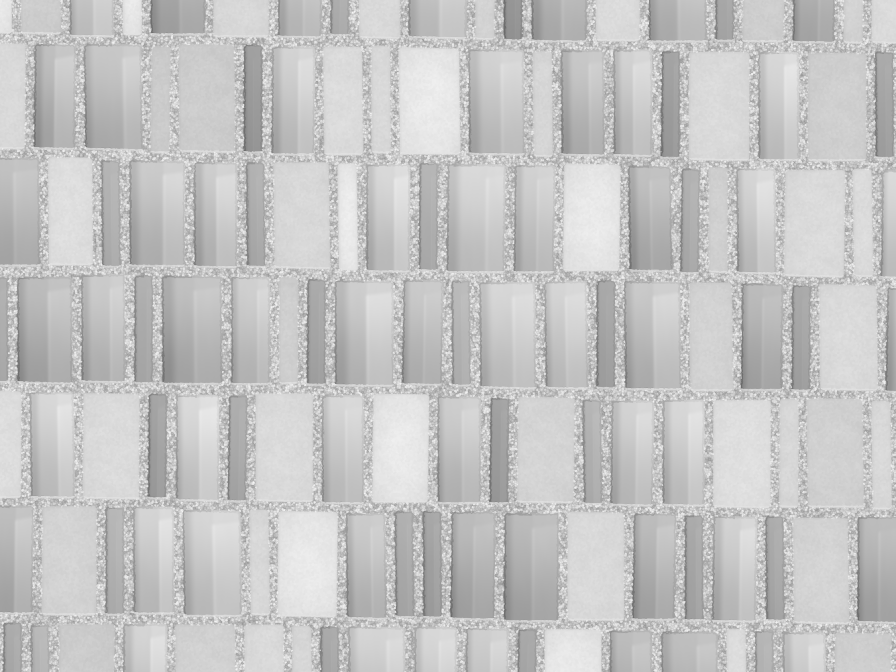
Write a Shadertoy shader that draws this texture.

```glsl
// Rows of upright grey mosaic tiles, some clear glass and some frosted, set in gritty grout.
// Each row is cut into groups of three widths in hashed order; rounded box distances
// shape the tiles, cellular noise makes the grit and layered sines the cloudy frosting.

// Lengths are in canvas heights
const float ROW_HEIGHT   = 0.1726;
const float ROW_OFFSET   = 0.080;
const float ROW_SLOPE    = 0.012;
const vec3  TILE_PITCH   = vec3(0.0985, 0.0755, 0.0415); // wide, medium, narrow
const float PITCH_JITTER = 0.010;
const float GROUT_HALF   = 0.0068;
const float CORNER       = 0.005;
const float TILE_TILT    = 0.035;
const float GRAIN_SCALE  = 330.0;
const float NARROW_LIMIT = 0.05;
const float FROSTED_WIDE = 0.45;
const float FROSTED_SLIM = 0.24;
const float BRIGHT_SHARE = 0.16;

const float GROUT_TONE   = 0.772;
const float GRAIN_DEPTH  = 0.27;
const float FROST_TONE   = 0.830;
const float GLASS_TOP    = 0.795;
const float GLASS_BOTTOM = 0.675;
const float NARROW_TONE  = 0.645;
const float RIM_TONE     = 0.89;
const float SHADOW       = 0.11;

float hash(vec2 p) {
    vec3 q = fract(p.xyx * vec3(0.1031, 0.1030, 0.0973));
    q += dot(q, q.yzx + 33.33);
    return fract((q.x + q.y) * q.z);
}

// Distance to the nearest grain, and grain values blended by closeness
vec2 cellular(vec2 p) {
    vec2 cell = floor(p);
    float nearest = 9.0, total = 0.0, weights = 0.0;
    for (int j = -1; j <= 1; j++)
    for (int i = -1; i <= 1; i++) {
        vec2 c = cell + vec2(i, j);
        vec2 site = c + vec2(hash(c), hash(c + 71.3));
        float d = length(p - site);
        float w = exp(-6.0 * d * d);
        nearest = min(nearest, d);
        total += w * hash(c + 19.7);
        weights += w;
    }
    return vec2(nearest, total / weights);
}

float clouds(vec2 p) {
    float sum = 0.0, amp = 0.5;
    for (int i = 0; i < 4; i++) {
        sum += amp * sin(p.x + 1.7 * sin(p.y)) * sin(p.y + 1.3 * sin(p.x * 0.7));
        p = mat2(1.5, 1.2, -1.2, 1.5) * p + 2.3;
        amp *= 0.6;
    }
    return sum;
}

float roundedBox(vec2 p, vec2 halfSize, float r) {
    vec2 d = abs(p) - halfSize + r;
    return length(max(d, 0.0)) + min(max(d.x, d.y), 0.0) - r;
}

// Pale, cloudy surface, with a few tiles much brighter
float frostedTone(vec2 q, vec2 uv, float seed, float grain) {
    float bright = step(seed, BRIGHT_SHARE);
    float tone = FROST_TONE + 0.09 * (seed - 0.5) + 0.13 * bright;
    tone += 0.014 * clouds(uv * 60.0 + seed * 40.0) + 0.025 * (grain - 0.5);
    return tone - 0.02 * dot(q, q) * (0.5 + bright);
}

// Vertical fade, a dark band on the left and a pale facet with a lit crease
float glassTone(vec2 q, vec2 uv, float seed, float narrow, float blur) {
    float tone = mix(GLASS_BOTTOM, GLASS_TOP, smoothstep(-1.0, 1.0, q.y));
    tone = mix(tone, NARROW_TONE + 0.03 * q.y, narrow) + 0.12 * (seed - 0.5);
    float band = mix(-0.85, -0.65, fract(seed * 5.1));
    tone -= 0.08 * (1.0 - smoothstep(band - 0.1, band + 0.25, q.x)) * (1.0 - 0.5 * narrow);
    float split = mix(0.0, 0.4, fract(seed * 7.3));
    float facet = smoothstep(split - blur, split + blur, q.x);
    float below = 1.0 - smoothstep(-0.05, 0.05, q.y - 0.72 - 0.08 * q.x);
    float wide = 1.0 - 0.6 * narrow;
    tone += facet * mix(0.4, 1.0, below) * mix(0.02, 0.075, fract(seed * 13.7)) * wide;
    float crease = exp(-pow((q.x - split) / 0.07, 2.0));
    tone += 0.03 * crease * below * wide;
    return tone + 0.008 * clouds(uv * vec2(60.0, 18.0));
}

void mainImage(out vec4 fragColor, in vec2 fragCoord) {
    vec2 uv = fragCoord / iResolution.y;
    float px = 1.0 / iResolution.y;

    // Row, with a slight slope and waviness
    float y = uv.y + ROW_SLOPE * uv.x - ROW_OFFSET + 0.0015 * sin(uv.x * 9.0 + uv.y * 14.0);
    float row = floor(y / ROW_HEIGHT);

    // Group of three tiles in shuffled order
    float groupWidth = dot(TILE_PITCH, vec3(1.0));
    float x = uv.x + groupWidth * hash(vec2(row, 5.0));
    float group = floor(x / groupWidth);
    vec2 id = vec2(group, row);
    float jitter = PITCH_JITTER * (hash(id + 3.1) - 0.5);
    vec3 pitch = TILE_PITCH + vec3(jitter, -jitter, 0.0);
    if (hash(id + 11.0) < 0.5) pitch = pitch.yxz;
    float turn = hash(id + 23.0);
    pitch = turn < 0.33 ? pitch : turn < 0.67 ? pitch.yzx : pitch.zxy;
    float along = x - group * groupWidth;
    int slot = 0;
    for (; slot < 2 && along > pitch[slot]; slot++) along -= pitch[slot];

    // Tile shape, slightly tilted and shifted, with a gritty border
    vec2 tileId = vec2(group * 3.0 + float(slot), row);
    float seed = hash(tileId + 41.0);
    vec2 cellSize = vec2(pitch[slot], ROW_HEIGHT);
    vec2 halfSize = 0.5 * cellSize - GROUT_HALF;
    vec2 p = vec2(along, y - row * ROW_HEIGHT) - 0.5 * cellSize;
    p.x += TILE_TILT * (hash(tileId + 57.0) - 0.5) * p.y;
    p.y += 0.004 * (hash(tileId + 63.0) - 0.5);
    vec2 grain = cellular(uv * GRAIN_SCALE);
    float dist = roundedBox(p, halfSize, CORNER) + 0.002 * (grain.y - 0.5);

    // Tile surface
    vec2 q = p / halfSize;
    float narrow = step(cellSize.x, NARROW_LIMIT);
    bool frosted = hash(tileId + 87.0) < mix(FROSTED_WIDE, FROSTED_SLIM, step(cellSize.x, 0.085));
    float tile = frosted ? frostedTone(q, uv, seed, grain.y)
                         : glassTone(q, uv, seed, narrow, 2.0 * px / halfSize.x);

    // Edges: glass is shaded at the sides, all tiles have a pale lip below
    float rim = smoothstep(-0.004, -0.0015, dist);
    float lip = smoothstep(0.95, 0.97, -q.y);
    float side = (1.0 - lip) * (q.x < 0.0 ? 1.0 : 0.45);
    tile -= SHADOW * rim * side * (frosted ? 0.15 : 1.0);
    tile = mix(tile, RIM_TONE, rim * lip * 0.75);

    // Grout grains, lit by their height
    float grout = GROUT_TONE + GRAIN_DEPTH * (grain.y - 0.5) - 0.12 * (grain.x - 0.42);
    grout += 0.025 * clouds(uv * 45.0);

    float tone = mix(tile, grout, smoothstep(-px, px, dist));
    fragColor = vec4(vec3(clamp(tone, 0.0, 1.0)), 1.0);
}
```
